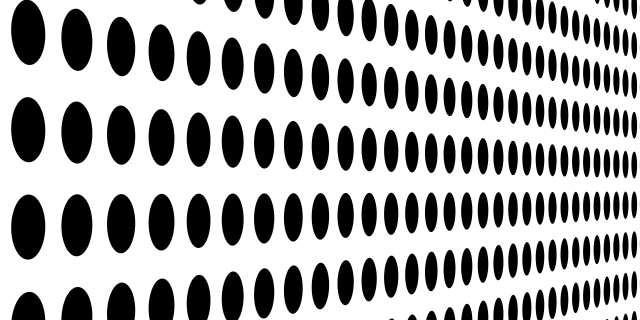
A Shadertoy shader for this pattern:

```glsl
// A white wall of black dots receding to the right in perspective.
// Each pixel is projected back onto the flat wall, where the dots are
// plain circles on a square grid, repeated with fract.

// Lengths on the canvas are in canvas heights, on the wall in grid cells.
const float FIRST_COLUMN_X = 0.0891;  // where column 0 lands
const float COLUMN_STEP    = 0.1639;  // column spacing before foreshortening
const float DEPTH_STEP     = 0.04976; // depth gained per column
const float HORIZON_Y      = 0.4078;  // height the rows converge to
const float FIRST_ROW_Y    = 0.2904;  // height of row 0 at column 0
const float ROW_STEP       = 0.3042;  // row spacing at column 0
const float DOT_RADIUS     = 0.334;   // in grid cells

const vec3 WALL_COLOR = vec3(1.0);
const vec3 DOT_COLOR  = vec3(0.0);

// Inverse perspective: canvas position to (column, row) on the wall.
vec2 wallFromCanvas(vec2 p) {
    float toVanishing = max(COLUMN_STEP - DEPTH_STEP * p.x, 1e-3);
    float column = (p.x - FIRST_COLUMN_X) / toVanishing;
    float depth = 1.0 + DEPTH_STEP * column;
    float heightOnWall = HORIZON_Y + (p.y - HORIZON_Y) * depth;
    return vec2(column, (heightOnWall - FIRST_ROW_Y) / ROW_STEP);
}

// Coverage of the nearest dot, smoothed over one pixel.
float dotCoverage(vec2 wall) {
    vec2 fromCenter = fract(wall + 0.5) - 0.5;
    float radius = length(fromCenter);
    vec2 outward = fromCenter / max(radius, 1e-4);

    // Derivatives of the unwrapped grid stay continuous across cells.
    vec2 slope = vec2(dot(outward, dFdx(wall)), dot(outward, dFdy(wall)));
    float pixelSize = max(length(slope), 1e-5);
    return clamp(0.5 + (DOT_RADIUS - radius) / pixelSize, 0.0, 1.0);
}

void mainImage(out vec4 fragColor, in vec2 fragCoord) {
    vec2 canvas = fragCoord / iResolution.y;
    float coverage = dotCoverage(wallFromCanvas(canvas));
    fragColor = vec4(mix(WALL_COLOR, DOT_COLOR, coverage), 1.0);
}
```
